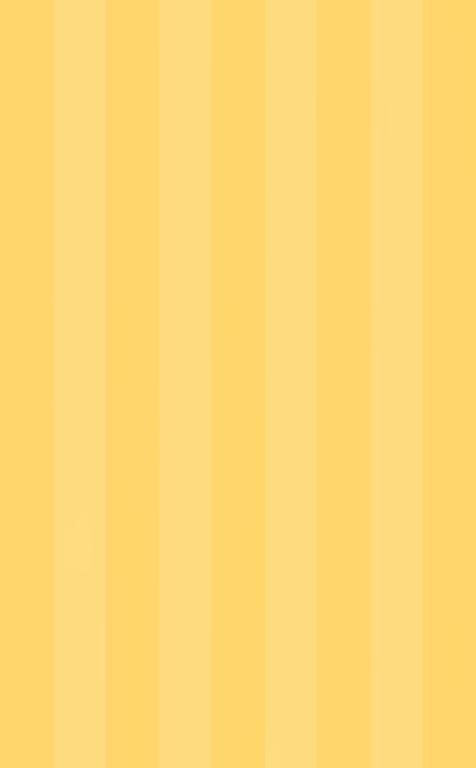
Reproduce this pattern procedurally as a WebGL 2 fragment shader.

```glsl
#version 300 es
precision highp float;
// Vertical awning stripes: four pale bands on a warm yellow ground.
// A folded coordinate gives the distance to each band's edge, and smooth
// noise stretched along the stripes adds a barely visible unevenness.

uniform vec2 u_resolution;
out vec4 fragColor;

float hash(vec2 p) {
    p = fract(p * vec2(0.1031, 0.1137));
    p += dot(p, p.yx + 33.33);
    return fract((p.x + p.y) * p.x * 7.31);
}

float valueNoise(vec2 p) {
    vec2 cell = floor(p);
    vec2 f = fract(p);
    f = f * f * (3.0 - 2.0 * f);
    float low = mix(hash(cell), hash(cell + vec2(1.0, 0.0)), f.x);
    float high = mix(hash(cell + vec2(0.0, 1.0)), hash(cell + 1.0), f.x);
    return mix(low, high, f.y);
}

void main() {
    vec2 uv = gl_FragCoord.xy / u_resolution;
    float pixel = 1.0 / u_resolution.x;

    // Signed distance to the nearest band, in canvas widths
    float period = 0.2218;
    float fromCentre = (fract((uv.x - 0.1674) / period + 0.5) - 0.5) * period;
    float bandDistance = abs(fromCentre) - 0.054;
    float band = 1.0 - smoothstep(-0.75 * pixel, 0.75 * pixel, bandDistance);

    vec3 groundYellow = vec3(1.0, 0.84, 0.42);
    vec3 paleYellow = vec3(1.0, 0.86, 0.50);
    vec3 colour = mix(groundYellow, paleYellow, band);

    // Faint tonal drift, strongest in blue
    float drift = valueNoise(uv * vec2(28.0, 7.0)) - 0.5;
    colour += drift * vec3(0.0, 0.002, 0.008);

    fragColor = vec4(colour, 1.0);
}
```
